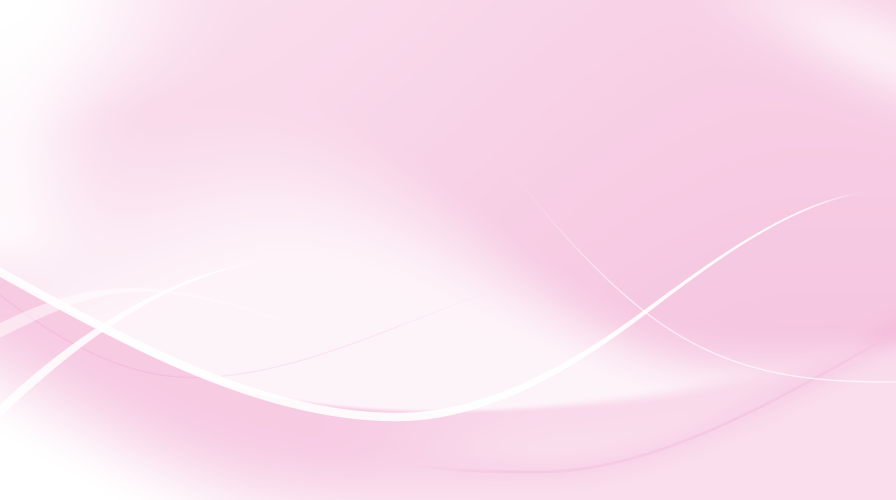
A Shadertoy shader for this background:

```glsl
// Soft pink backdrop of overlapping translucent sheets with flowing white ribbons.

const vec3 PINK  = vec3(0.96, 0.75, 0.865);
const vec3 WHITE = vec3(1.0);

// Curve knots: x, y (fractions of the canvas), slope
const vec3 RIBBON_A = vec3(0.0, 0.456, -1.0);
const vec3 RIBBON_B = vec3(0.443, 0.166, 0.0);
const vec3 RIBBON_C = vec3(0.72, 0.376, 1.35);
const vec3 RIBBON_D = vec3(0.98, 0.619, 0.15);

const vec3 CREST_A = vec3(0.0, 0.70, 0.7);
const vec3 CREST_B = vec3(0.26, 0.815, 0.0);
const vec3 CREST_C = vec3(0.68, 0.37, -0.9);
const vec3 CREST_D = vec3(0.95, 0.30, 0.0);

const vec3 HEM_A = vec3(0.0, 0.456, -1.0);
const vec3 HEM_B = vec3(0.30, 0.208, -0.35);
const vec3 HEM_C = vec3(0.60, 0.185, 0.12);
const vec3 HEM_D = vec3(0.95, 0.31, 0.7);

const vec3 SWEEP_A = vec3(0.0, 0.178, 1.7);
const vec3 SWEEP_B = vec3(0.34, 0.484, 0.0);

const vec3 VEIL_A = vec3(0.0, 0.339, 0.9);
const vec3 VEIL_B = vec3(0.15, 0.42, 0.0);
const vec3 VEIL_C = vec3(0.50, 0.21, -0.8);

const vec3 THREAD_A = vec3(0.0, 0.41, -1.4);
const vec3 THREAD_B = vec3(0.215, 0.245, 0.0);
const vec3 THREAD_C = vec3(0.60, 0.447, 0.5);

const vec3 HAIR_A = vec3(0.553, 0.70, -2.4);
const vec3 HAIR_B = vec3(0.72, 0.376, -1.4);
const vec3 HAIR_C = vec3(1.0, 0.236, 0.0);

const vec3 KEEL_A = vec3(0.42, 0.085, -0.45);
const vec3 KEEL_B = vec3(0.60, 0.056, 0.0);
const vec3 KEEL_C = vec3(1.0, 0.334, 1.0);

// Cubic segment between two knots: returns height and slope
vec2 segment(float x, vec3 a, vec3 b) {
    float h = b.x - a.x;
    float s = clamp((x - a.x) / h, 0.0, 1.0), r = 1.0 - s;
    float y = mix(a.y, b.y, s * s * (3.0 - 2.0 * s)) + h * s * r * (a.z * r - b.z * s);
    float slope = 6.0 * s * r * (b.y - a.y) / h
                + a.z * r * (1.0 - 3.0 * s) + b.z * s * (3.0 * s - 2.0);
    return vec2(y, slope);
}

vec2 path(float x, vec3 a, vec3 b, vec3 c) {
    return x < b.x ? segment(x, a, b) : segment(x, b, c);
}

vec2 path(float x, vec3 a, vec3 b, vec3 c, vec3 d) {
    return x < c.x ? path(x, a, b, c) : segment(x, c, d);
}

float bell(float d) { return exp(-d * d); }

// Distance to a curve in canvas heights
float span(vec2 uv, vec2 curve) {
    float aspect = iResolution.x / iResolution.y;
    return abs(uv.y - curve.x) / length(vec2(1.0, curve.y / aspect));
}

float stroke(vec2 uv, vec2 curve, float halfWidth) {
    return clamp((halfWidth - span(uv, curve)) * iResolution.y + 0.5, 0.0, 1.0);
}

// Background tint above the crest: 0 is pink, 1 is white
float skyTint(vec2 uv) {
    float tint = mix(0.42, 0.20, smoothstep(0.1, 0.9, uv.x)) + 0.25 * (uv.y - 0.7);
    float corner = 1.0 - smoothstep(0.0, 1.0, length((uv - vec2(0.0, 1.0)) / vec2(0.28, 0.32)));
    float shine = bell((uv.y - 1.0 + 0.75 * (uv.x - 0.85)) / 0.09) * smoothstep(0.72, 0.98, uv.x);
    return mix(mix(tint, 1.0, corner), 0.72, shine);
}

// Pale sheet that brightens with depth under its crest
float sheetTint(vec2 uv, float depth) {
    float reach = mix(0.48, 0.13, smoothstep(0.0, 0.75, uv.x));
    float tint = mix(0.42, 0.82, smoothstep(0.0, reach, depth));
    return mix(tint, 0.42, smoothstep(0.82, 1.0, uv.x));
}

// Pink fold under the hem, melting to white at the lower left
float foldTint(vec2 uv, float depth) {
    float left = mix(0.2, 1.0, smoothstep(0.06, 0.34, depth));
    float right = mix(0.40, 0.49, smoothstep(0.0, 0.1, depth));
    return mix(left, right, smoothstep(0.35, 0.62, uv.x));
}

void mainImage(out vec4 fragColor, in vec2 fragCoord) {
    vec2 uv = fragCoord / iResolution.xy;
    float x = uv.x;

    // Layered sheets
    float crest = path(x, CREST_A, CREST_B, CREST_C, CREST_D).x - uv.y;
    float hem = path(x, HEM_A, HEM_B, HEM_C, HEM_D).x - uv.y;
    float tint = mix(skyTint(uv), sheetTint(uv, crest), smoothstep(-0.05, 0.06, crest));
    tint = mix(tint, 1.0, 0.8 * bell(x / 0.09) * smoothstep(0.4, 0.55, uv.y));
    float hemBlur = mix(0.006, 0.03, smoothstep(0.5, 0.95, x));
    tint = mix(tint, foldTint(uv, hem), smoothstep(-hemBlur, hemBlur, hem));

    // Pink keel and thread
    vec2 keel = path(x, KEEL_A, KEEL_B, KEEL_C);
    float keelFade = smoothstep(0.42, 0.58, x);
    tint -= 0.14 * keelFade * bell(span(uv, keel) / 0.03);
    tint = mix(tint, 0.08, 0.7 * keelFade * stroke(uv, keel, 0.0028));
    float threadFade = 1.0 - smoothstep(0.35, 0.6, x);
    tint -= 0.25 * threadFade * stroke(uv, path(x, THREAD_A, THREAD_B, THREAD_C), 0.0013);

    // White veil, hairline, sweep and main ribbon
    float veil = stroke(uv, path(x, VEIL_A, VEIL_B, VEIL_C), mix(0.013, 0.002, smoothstep(0.0, 0.2, x)));
    tint = mix(tint, 1.0, 0.5 * veil * (1.0 - smoothstep(0.03, 0.5, x)));
    float hair = stroke(uv, path(x, HAIR_A, HAIR_B, HAIR_C), 0.0014);
    tint = mix(tint, 1.0, 0.65 * hair * smoothstep(0.553, 0.72, x));
    float sweep = stroke(uv, segment(x, SWEEP_A, SWEEP_B), mix(0.009, 0.001, smoothstep(0.0, 0.3, x)));
    tint = mix(tint, 1.0, 0.85 * sweep * (1.0 - smoothstep(0.2, 0.34, x)));
    float ribbon = stroke(uv, path(x, RIBBON_A, RIBBON_B, RIBBON_C, RIBBON_D), mix(0.0085, 0.0015, smoothstep(0.4, 0.95, x)));
    tint = mix(tint, 1.0, 0.9 * ribbon * (1.0 - smoothstep(0.88, 0.98, x)));

    fragColor = vec4(mix(PINK, WHITE, clamp(tint, 0.0, 1.0)), 1.0);
}
```
